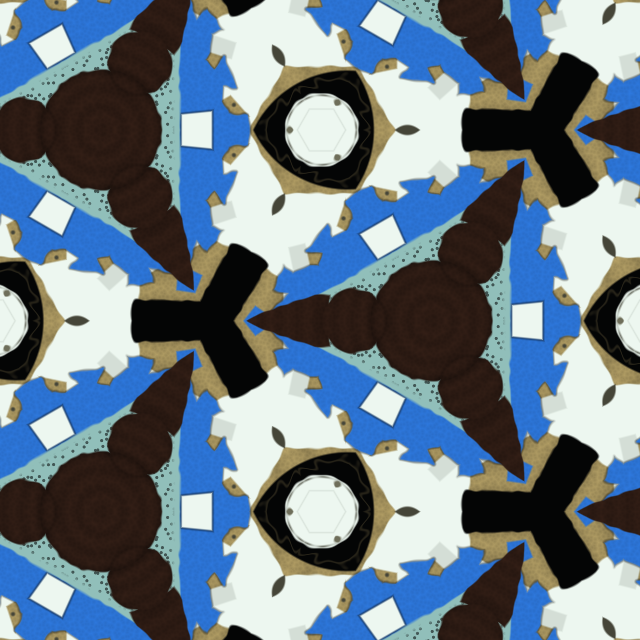
A Shadertoy shader for this pattern:

```glsl
// Kaleidoscope of cut paper: brown three-armed stars on blue, dark rings and forked bars.
// The plane is wrapped into hexagonal cells, then mirrored into one equilateral triangle
// (star, fork and ring centres at its corners) where every layer is a signed distance.

const float SIDE = 0.3443;                    // triangle side, in canvas heights
const vec2 STAR_CENTRE = vec2(0.6745, 0.4987);
const vec2 CELL = vec2(3.0, 1.7320508);       // rectangle holding two hexagonal cells
const vec2 RING_CENTRE = vec2(0.5, 0.8660254);
const float SOFTNESS = 0.006;                 // smallest edge blur
const float WOBBLE = 0.0025;                  // uneven hand-cut edges
const float GRAIN = 0.09;

const vec3 WHITE = vec3(0.93, 0.97, 0.94);
const vec3 GREY  = vec3(0.83, 0.87, 0.84);
const vec3 TAN   = vec3(0.62, 0.55, 0.35);
const vec3 BLUE  = vec3(0.17, 0.45, 0.83);
const vec3 TEAL  = vec3(0.57, 0.75, 0.73);
const vec3 BROWN = vec3(0.175, 0.105, 0.075);
const vec3 BLACK = vec3(0.015, 0.018, 0.02);
const vec3 LEAF  = vec3(0.27, 0.27, 0.22);

// Toothed outline of the blue sheet, overshooting the mirror lines
const int TEETH = 18;
const vec2 SHEET[TEETH] = vec2[TEETH](
    vec2(-0.3, -0.2), vec2(0.73, -0.2), vec2(0.725, 0.05), vec2(0.65, 0.125),
    vec2(0.72, 0.14), vec2(0.67, 0.25), vec2(0.63, 0.212), vec2(0.55, 0.253),
    vec2(0.51, 0.246), vec2(0.50, 0.306), vec2(0.567, 0.318), vec2(0.473, 0.435),
    vec2(0.45, 0.382), vec2(0.386, 0.412), vec2(0.355, 0.463), vec2(0.39, 0.542),
    vec2(0.339, 0.587), vec2(-0.3, 0.3));

vec2 hash2(vec2 p) {
    return fract(sin(vec2(dot(p, vec2(127.1, 311.7)), dot(p, vec2(269.5, 183.3)))) * 43758.5);
}

// Distance to the nearest scattered point
float cellNoise(vec2 p) {
    float nearest = 1.5;
    for (int k = 0; k < 9; k++) {
        vec2 cell = floor(p) + vec2(k % 3 - 1, k / 3 - 1);
        nearest = min(nearest, length(cell + hash2(cell) - p));
    }
    return nearest;
}

float sheetDistance(vec2 p) {
    float d = 1e3, side = 1.0;
    for (int i = 0, j = TEETH - 1; i < TEETH; j = i, i++) {
        vec2 a = SHEET[i], e = SHEET[j] - a, w = p - a;
        vec2 gap = w - e * clamp(dot(w, e) / dot(e, e), 0.0, 1.0);
        d = min(d, dot(gap, gap));
        bvec3 c = bvec3(p.y >= a.y, p.y < SHEET[j].y, e.x * w.y > e.y * w.x);
        if (all(c) || !any(c)) side = -side;
    }
    return side * sqrt(d);
}

// Convex quad with counter-clockwise corners
float edgeSide(vec2 p, vec2 a, vec2 b) {
    vec2 e = normalize(b - a);
    return dot(p - a, vec2(e.y, -e.x));
}
float quad(vec2 p, vec2 a, vec2 b, vec2 c, vec2 d) {
    return max(max(edgeSide(p, a, b), edgeSide(p, b, c)), max(edgeSide(p, c, d), edgeSide(p, d, a)));
}

// Star at the origin, fork at (1, 0), ring at RING_CENTRE
vec2 foldToTriangle(vec2 p) {
    vec2 a = mod(p + 0.5 * CELL, CELL) - 0.5 * CELL;
    vec2 b = mod(p, CELL) - 0.5 * CELL;
    p = dot(a, a) < dot(b, b) ? a : b;
    float third = 2.0943951;
    float angle = abs(mod(atan(p.y, -p.x) + 0.5 * third, third) - 0.5 * third);
    return length(p) * vec2(cos(angle), sin(angle));
}

void mainImage(out vec4 fragColor, in vec2 fragCoord) {
    vec2 uv = fragCoord / iResolution.y;
    vec2 p = foldToTriangle((uv - STAR_CENTRE) / SIDE);
    float aa = max(SOFTNESS, 1.0 / (SIDE * iResolution.y));
    #define PAINT(ink, d) col = mix(ink, col, smoothstep(-aa, aa, d))

    // Local axes: across the star's flat side, and from the ring towards the fork
    vec2 flatSide = vec2(dot(p, RING_CENTRE), dot(p, vec2(0.866, -0.5)));
    vec2 v = p - RING_CENTRE;
    vec2 ring = vec2(dot(v, vec2(0.5, -0.866)), dot(v, vec2(-0.866, -0.5)));
    float wobble = WOBBLE * (sin(p.x * 61.0 + 2.0 * sin(p.y * 47.0)) + sin(p.y * 83.0 + p.x * 29.0));
    float grain = cellNoise(p * 55.0) - 0.5;

    // White ground, grey patches, tan scraps
    vec3 col = WHITE;
    PAINT(GREY, quad(p, vec2(0.625, 0.212), vec2(0.65, 0.333), vec2(0.575, 0.352), vec2(0.54, 0.25)));
    vec3 tanInk = TAN * (1.0 + 1.6 * GRAIN * grain + 0.06 * sin(p.x * 40.0 + p.y * 23.0));
    PAINT(tanInk, quad(p, vec2(1.1, -0.1), vec2(0.78, 0.26), vec2(0.69, 0.19), vec2(0.62, -0.1)) + wobble);
    PAINT(tanInk, dot(ring, vec2(0.866, 0.5)) - 0.288 + wobble);
    PAINT(tanInk, quad(p, vec2(0.55, 0.24), vec2(0.567, 0.32), vec2(0.49, 0.31), vec2(0.5, 0.24)));
    PAINT(tanInk, quad(p, vec2(0.43, 0.43), vec2(0.39, 0.55), vec2(0.34, 0.46), vec2(0.38, 0.4)));
    PAINT(LEAF, length(p - vec2(0.4, 0.465)) - 0.009);

    // Blue sheet with a thin shadow, and its small chip beside the fork
    vec3 blueInk = BLUE * (1.0 + GRAIN * grain);
    float sheet = sheetDistance(p) + wobble;
    col *= 1.0 - 0.4 * smoothstep(0.014, 0.0, abs(sheet));
    PAINT(blueInk, sheet);
    PAINT(blueInk, quad(p, vec2(0.75, -0.1), vec2(0.87, -0.02), vec2(0.80, 0.068), vec2(0.76, 0.04)));

    // White tabs and teal triangle with specks near the star
    float tab = max(abs(flatSide.x - 0.434) - 0.069, flatSide.y - 0.078 - 0.1 * (flatSide.x - 0.434));
    col *= 1.0 - 0.5 * smoothstep(0.014, 0.0, abs(tab));
    PAINT(WHITE, tab);
    float specks = smoothstep(0.3, 0.15, cellNoise(p * 32.0)) * smoothstep(0.34, 0.3, flatSide.x);
    PAINT(TEAL * (1.0 - 0.55 * specks), flatSide.x - 0.357 + wobble);

    // Brown star: disc, lobe and tapering dart
    float disc = length(p) - 0.275;
    float lobe = length(p - vec2(0.352, 0.0)) - 0.146;
    float dart = max(p.y - 0.117 * pow(clamp((0.84 - p.x) / 0.31, 0.0, 1.0), 0.8), max(0.46 - p.x, p.x - 0.84));
    float folds = exp(-60.0 * abs(disc)) + exp(-60.0 * abs(lobe)) + 0.3 * sin(length(p) * 75.0);
    PAINT(BROWN * (1.0 - 0.2 * folds + 2.0 * GRAIN * grain), min(min(disc, lobe), dart) + wobble);

    // Dark rounded ring, pale disc, rim and beads
    float bow = length(ring + vec2(0.237, 0.0)) - 0.475;
    PAINT(mix(BLACK, TAN, 0.22 * smoothstep(0.012, 0.0, abs(bow + 0.035 + 4.0 * wobble))), bow);
    float radius = length(ring);
    PAINT(WHITE, radius - 0.167 + wobble);
    PAINT(mix(GREY, LEAF, 0.4 + 0.3 * sin(ring.y * 90.0)), abs(radius - 0.158) - 0.004);
    PAINT(GREY, abs(dot(ring, vec2(0.866, 0.5)) - 0.095) - 0.002);
    PAINT(LEAF * 1.6, length(ring - vec2(0.0725, 0.1256)) - 0.016 + 2.0 * wobble);

    // Leaf and forked black bar on the ring-to-fork line
    float along = (ring.x - 0.39) / 0.057;
    PAINT(LEAF, ring.y - 0.023 * (1.0 - along * along));
    vec2 bar = vec2(ring.y - 0.03 * (0.8 - ring.x), 1.0 - ring.x) - vec2(0.065, 0.335);
    PAINT(BLACK, length(max(bar, 0.0)) + min(max(bar.x, bar.y), 0.0) - 0.028 + wobble);

    fragColor = vec4(col, 1.0);
}
```
